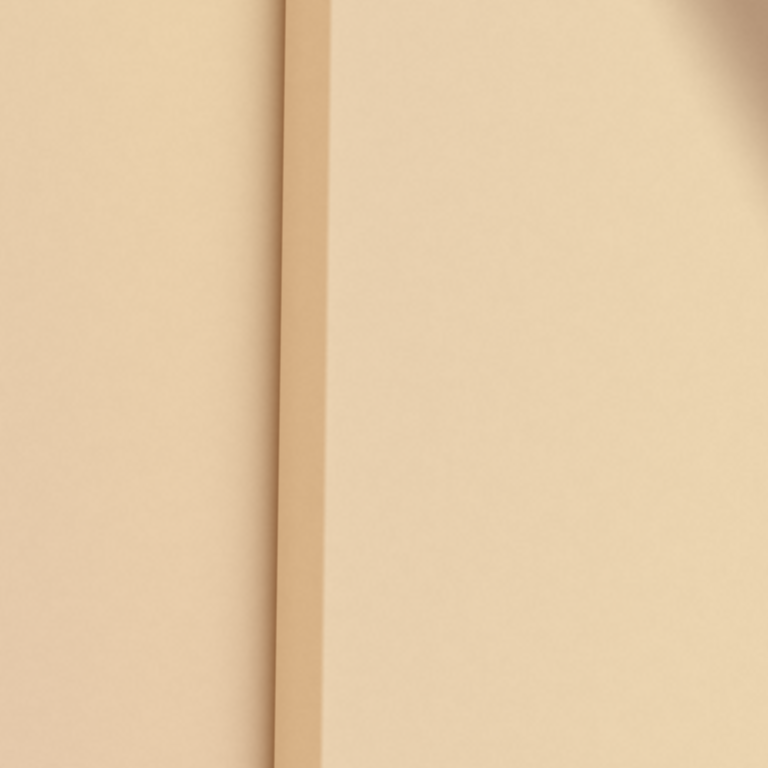
Write a WebGL 2 fragment shader that draws this texture.

```glsl
#version 300 es
precision highp float;
// Two warm cream panels split by a tan bevel, with a soft shadow in the top right corner.

uniform vec2 u_resolution;
out vec4 fragColor;

// Sine-free hash of a lattice cell, 0 to 1
float hash(vec2 cell) {
    vec3 p = fract(cell.xyx * 0.1031);
    p += dot(p, p.yzx + 33.33);
    return fract((p.x + p.y) * p.z);
}

float valueNoise(vec2 p) {
    vec2 cell = floor(p), f = fract(p);
    f = f * f * (3.0 - 2.0 * f);
    float low = mix(hash(cell), hash(cell + vec2(1, 0)), f.x);
    float high = mix(hash(cell + vec2(0, 1)), hash(cell + vec2(1, 1)), f.x);
    return mix(low, high, f.y);
}

void main() {
    vec2 uv = gl_FragCoord.xy / u_resolution;
    float pixel = 1.0 / u_resolution.x;

    // Slightly leaning sides of the bevel
    float bevelLeft = 0.357 + 0.015 * uv.y;
    float bevelRight = 0.419 + 0.0125 * uv.y;

    // Left panel, darkening into the crease
    vec3 leftPanel = mix(vec3(0.895, 0.785, 0.665), vec3(0.905, 0.805, 0.665), uv.y);
    leftPanel += vec3(0.012, 0.012, 0.0) * smoothstep(0.0, 0.25, uv.x);
    float gap = max(bevelLeft - uv.x, 0.0);
    leftPanel = mix(leftPanel, vec3(0.57, 0.39, 0.24), exp(-gap * 45.0));

    // Bevel face, a little browner along its left side
    float across = (uv.x - bevelLeft) / (bevelRight - bevelLeft);
    vec3 bevel = mix(vec3(0.825, 0.675, 0.505), vec3(0.845, 0.700, 0.530),
                     smoothstep(0.0, 0.5, across));

    // Right panel, warmer toward the far side
    vec3 rightPanel = mix(vec3(0.908, 0.812, 0.680), vec3(0.920, 0.830, 0.685),
                          smoothstep(0.45, 1.0, uv.x));
    rightPanel += 0.008 * exp(-max(uv.x - bevelRight, 0.0) * 90.0);

    // Blurred diagonal shadow in the corner
    float corner = dot(uv - vec2(0.915, 1.0), vec2(0.886, 0.463));
    rightPanel = mix(rightPanel, vec3(0.715, 0.590, 0.475), smoothstep(-0.085, 0.055, corner));

    // Join the three surfaces with soft edges
    float soft = max(pixel, 0.002);
    vec3 color = mix(leftPanel, bevel, smoothstep(-soft, soft, uv.x - bevelLeft));
    color = mix(color, rightPanel, smoothstep(-0.005, 0.004, uv.x - bevelRight));

    // Faint paper grain, coarse and fine
    color += 0.010 * (valueNoise(uv * 230.0) - 0.5) + 0.006 * (valueNoise(uv * 70.0) - 0.5);

    fragColor = vec4(color, 1.0);
}
```
